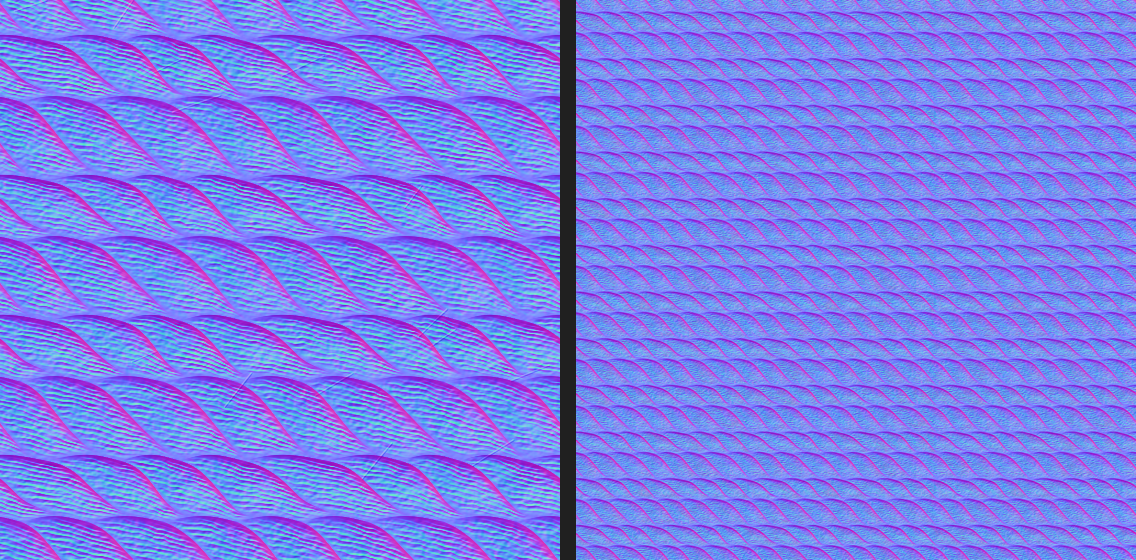
Left: one tile. Right: repeated 3 by 3.
Write a three.js fragment shader that draws this texture map.

```glsl
varying vec2 vUv;

const float PI = 3.14159265;
const float STRANDS = 8.0;         // strands across
const float ROW_PAIRS = 4.0;       // pairs of a tall and a short row
const float PAIR_SHIFT = 0.735;    // vertical phase of the pairs
const float TALL_SHARE = 0.5625;   // tall row's part of a pair
const float ARC_HEIGHT = 0.045;    // bulge of each strand's top, in pairs
const float DOME_HEIGHT = 0.0165;
const float FIBRE_COUNT = 82.0;    // fibres per canvas height
const float FIBRE_HEIGHT = 0.00115;
const float GRAIN_HEIGHT = 0.0025;
const float SCRATCH_HEIGHT = 0.0008;
const float SCRATCH_WIDTH = 0.0013;
const int SCRATCHES = 14;
const float SAMPLE_STEP = 0.0008;  // half width of the slope filter

float hash(vec2 p) {
  vec3 q = fract(p.xyx * 0.1031);
  q += dot(q, q.yzx + 33.33);
  return fract((q.x + q.y) * q.z);
}

// Value noise on a whole number of cells, wrapping at the canvas edge
float noise(vec2 uv, vec2 cells) {
  vec2 p = uv * cells;
  vec2 i = floor(p);
  vec2 f = p - i;
  f = f * f * (3.0 - 2.0 * f);
  vec2 a = mod(i, cells);
  vec2 b = mod(i + 1.0, cells);
  return mix(mix(hash(a), hash(vec2(b.x, a.y)), f.x),
             mix(hash(vec2(a.x, b.y)), hash(b), f.x), f.y);
}

// Strand coordinate along a row, with uneven strand widths
float tallLane(float x) {
  float q = x * STRANDS - 0.44;
  return q + 0.065 * sin(0.5 * PI * q + 0.45);
}

float shortLane(float x) {
  float q = x * STRANDS - 0.72;
  return q - 0.125 * sin(0.5 * PI * q + 0.54);
}

// Sideways drift of a strand from the top of its row (0) to the bottom (1)
float slant(float depth) {
  float c = 2.0 * depth - 1.0;
  return 0.92 * depth + 0.12 * c * c * c;
}

float topArc(float lane) {
  float s = sin(PI * (lane - slant(0.0)));
  return ARC_HEIGHT * (sqrt(s * s + 0.03) - 0.66);
}

float scratches(vec2 uv) {
  float groove = 0.0;
  for (int i = 0; i < SCRATCHES; i++) {
    float id = float(i);
    vec2 d = uv - vec2(hash(vec2(id, 3.0)), hash(vec2(id, 17.0)));
    d -= floor(d + 0.5);
    float angle = mix(0.3, 1.1, hash(vec2(id, 29.0)));
    vec2 dir = vec2(cos(angle), sin(angle));
    float reach = mix(0.015, 0.045, hash(vec2(id, 41.0)));
    float along = clamp(dot(d, dir), -reach, reach);
    groove += 1.0 - smoothstep(0.0, 2.0 * SCRATCH_WIDTH, length(d - dir * along));
  }
  return groove;
}

float ropeHeight(vec2 uv) {
  // Row lookup: tall row below, short row above, with arched borders
  float tall = tallLane(uv.x);
  float low = shortLane(uv.x);
  float lowArc = topArc(low);
  float q = uv.y * ROW_PAIRS - PAIR_SHIFT - lowArc;
  float pair = floor(q);
  float r = q - pair;
  float split = TALL_SHARE + topArc(tall) - lowArc;
  bool isShort = r > split;
  float t = isShort ? (r - split) / (1.0 - split) : r / split;

  // Strand lookup
  float lane = (isShort ? low : tall) - slant(1.0 - t);
  float f = fract(lane);
  vec2 id = vec2(mod(floor(lane), STRANDS),
                 mod(pair, ROW_PAIRS) * 2.0 + (isShort ? 1.0 : 0.0));
  float seed = hash(id + 7.0);

  // Dome: slow rise from the lower left, steep fall at the top and right
  float across = smoothstep(0.0, 0.7, f) * (1.0 - pow(f, 15.0));
  float up = smoothstep(0.0, 0.6, t) * (1.0 - 0.2 * t * t - 0.8 * pow(t, 16.0));
  float h = DOME_HEIGHT * across * up;

  // Fibres bend down towards the right edge of the strand
  float body = smoothstep(0.04, 0.28, f + 0.3 * t) * smoothstep(0.0, 0.14, t)
             * smoothstep(0.0, 0.1, f)
             * (1.0 - smoothstep(0.88, 1.0, t)) * (1.0 - smoothstep(0.88, 1.0, f));
  float g = (r + lowArc) / ROW_PAIRS + (0.1 * f + 0.25 * f * f) / STRANDS;
  float phase = 2.0 * PI * (FIBRE_COUNT * g + seed)
              + 2.2 * noise(uv, vec2(24.0, 20.0)) + 2.4 * noise(uv, vec2(72.0, 80.0));
  float strength = mix(0.3, 1.5, noise(uv, vec2(44.0, 72.0))) * mix(0.8, 1.15, seed);
  h += FIBRE_HEIGHT * body * strength * (sin(phase) + 0.22 * sin(2.0 * phase + 0.8));

  // Fine grain and wear
  float grain = noise(uv, vec2(84.0, 150.0)) + 0.55 * noise(uv, vec2(170.0, 230.0));
  h += GRAIN_HEIGHT * mix(0.3, 1.0, body) * grain;
  return h - SCRATCH_HEIGHT * scratches(uv);
}

void main() {
  vec2 e = vec2(SAMPLE_STEP, 0.0);
  vec2 slope = vec2(ropeHeight(vUv + e.xy) - ropeHeight(vUv - e.xy),
                    ropeHeight(vUv + e.yx) - ropeHeight(vUv - e.yx)) / (2.0 * SAMPLE_STEP);
  // Normal encoded with green pointing down
  vec3 n = normalize(vec3(-slope.x, slope.y, 1.0));
  gl_FragColor = vec4(0.5 + 0.5 * n, 1.0);
}
```
